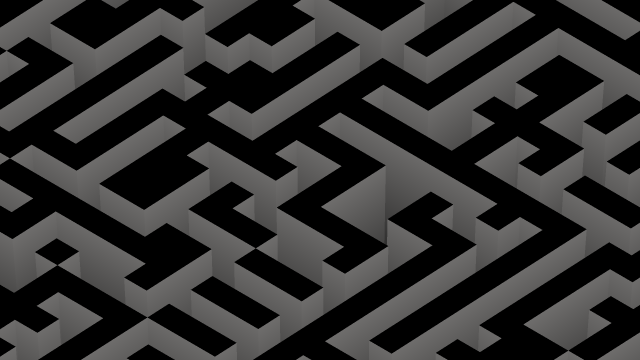
Write a Shadertoy shader that draws this pattern.

```glsl
// Oblique view into a maze of tall grey walls with flat black tops
#define AXIS_U vec2(0.0602, 0.0384)   // one cell towards upper right
#define AXIS_V vec2(0.0625, -0.0363)  // one cell towards lower right
#define RUN_LENGTH 4.4                // cells along a typical wall
#define RUN_SPREAD 2.6                // cells across a group of walls
#define U_BIAS 1.2                    // preference for walls along U
#define WALL_LEVEL 0.025              // higher leaves more gaps
#define LEAN 0.1                      // perspective tilt of upright edges
#define RIM_GREY 0.426                // brightness just under a top
#define DEPTH_FADE 0.8                // darkening with depth
#define DEEP_GREY 0.17
#define SAMPLES 3                     // antialiasing grid

float hash(vec2 p) {
    return fract(sin(dot(p, vec2(127.1, 311.7))) * 43758.5453);
}

// Smooth value noise in -1..1
float noise(vec2 p) {
    vec2 i = floor(p), f = fract(p);
    f = f * f * (3.0 - 2.0 * f);
    float low = mix(hash(i), hash(i + vec2(1, 0)), f.x);
    float high = mix(hash(i + vec2(0, 1)), hash(i + vec2(1, 1)), f.x);
    return 2.0 * mix(low, high, f.y) - 1.0;
}

// Two alternating stripe fields compete, giving runs one cell wide
bool isWall(vec2 cell) {
    vec2 parity = 1.0 - 2.0 * mod(cell, 2.0);
    float alongV = noise(cell / vec2(RUN_SPREAD, RUN_LENGTH) + 17.3);
    float alongU = noise(cell / vec2(RUN_LENGTH, RUN_SPREAD) + 53.8);
    float jitter = 0.16 * (hash(cell + 91.0) - 0.5);
    return alongV * parity.x + U_BIAS * alongU * parity.y + jitter > WALL_LEVEL;
}

// Walk down the sight line through the grid until a wall face is met
vec3 mazeColor(vec2 p) {
    mat2 toGrid = inverse(mat2(AXIS_U, AXIS_V));
    vec2 pos = toGrid * p + 40.0;
    vec2 dir = toGrid * vec2(LEAN * p.x, 1.0);
    vec2 cell = floor(pos);
    if (isWall(cell)) return vec3(0.0);

    vec2 stepDir = sign(dir);
    vec2 stepLen = 1.0 / abs(dir);
    vec2 next = (cell + max(stepDir, 0.0) - pos) / dir;
    float depth = 0.0, faceLight = 0.0;
    for (int i = 0; i < 14; i++) {
        if (next.x < next.y) {
            depth = next.x;
            next.x += stepLen.x;
            cell.x += stepDir.x;
            faceLight = -0.006;
        } else {
            depth = next.y;
            next.y += stepLen.y;
            cell.y += stepDir.y;
            faceLight = 0.006;
        }
        if (isWall(cell)) break;
    }
    float grey = max(RIM_GREY - DEPTH_FADE * depth, DEEP_GREY) + faceLight;
    return grey * vec3(1.0, 0.988, 0.978);
}

void mainImage(out vec4 fragColor, in vec2 fragCoord) {
    vec3 color = vec3(0.0);
    for (int j = 0; j < SAMPLES; j++) {
        for (int i = 0; i < SAMPLES; i++) {
            vec2 offset = (vec2(i, j) + 0.5) / float(SAMPLES) - 0.5;
            vec2 p = (fragCoord + offset - 0.5 * iResolution.xy) / iResolution.y;
            color += mazeColor(p);
        }
    }
    fragColor = vec4(color / float(SAMPLES * SAMPLES), 1.0);
}
```
